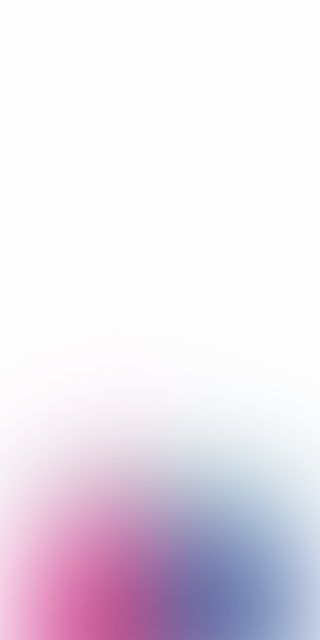
Give the GLSL for this background, as a WebGL 2 fragment shader.

```glsl
#version 300 es
precision highp float;

uniform vec2 u_resolution;
out vec4 fragColor;

// Positions are in canvas widths, with y running from 0 to 2
const vec3 PAPER = vec3(0.996, 0.994, 0.996);

// Light absorbed per channel at the heart of each glow
const vec3 PINK_INK = vec3(0.17, 0.95, 0.48);
const vec3 BLUE_INK = vec3(0.80, 0.62, 0.33);
const vec3 HAZE_INK = vec3(0.09, 0.03, 0.06);

const vec2 PINK_CENTER = vec2(0.35, 0.03);
const vec2 BLUE_CENTER = vec2(0.68, 0.10);
const vec2 HAZE_CENTER = vec2(0.50, 0.47);

// Falloff rates: left, right, vertical
const vec3 PINK_FALLOFF = vec3(12.0, 17.0, 6.5);
const vec3 BLUE_FALLOFF = vec3(17.0, 11.0, 9.0);
const vec3 HAZE_FALLOFF = vec3(6.0, 6.0, 25.0);

// Gaussian glow with independent left and right spread
float glow(vec2 p, vec2 center, vec3 falloff) {
    vec2 d = p - center;
    float side = d.x < 0.0 ? falloff.x : falloff.y;
    return exp(-dot(d * d, vec2(side, falloff.z)));
}

// Fine noise to hide banding in the soft tails
float hash(vec2 p) {
    return fract(sin(dot(p, vec2(12.99, 78.23))) * 43758.5);
}

void main() {
    vec2 uv = gl_FragCoord.xy / u_resolution;
    vec2 p = uv * vec2(1.0, 2.0);

    // Overlapping inks add up, then filter the paper colour
    vec3 ink = PINK_INK * glow(p, PINK_CENTER, PINK_FALLOFF)
             + BLUE_INK * glow(p, BLUE_CENTER, BLUE_FALLOFF)
             + HAZE_INK * glow(p, HAZE_CENTER, HAZE_FALLOFF);
    vec3 color = PAPER * exp(-ink);

    color += (hash(gl_FragCoord.xy) - 0.5) / 255.0;
    fragColor = vec4(clamp(color, 0.0, 1.0), 1.0);
}
```
